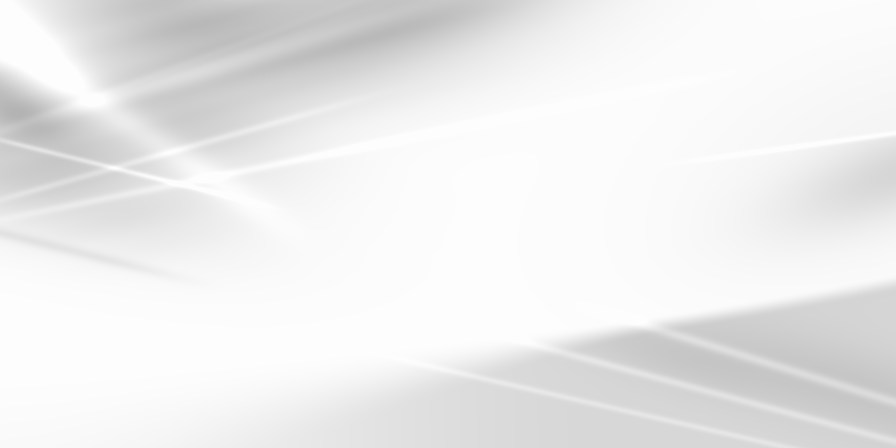
Give the GLSL for this background, as a WebGL 2 fragment shader.

```glsl
#version 300 es
precision highp float;

uniform vec2 u_resolution;
out vec4 outColor;

const float WHITE = 0.992;

vec2 rotate(vec2 p, float angle) {
    float c = cos(angle), s = sin(angle);
    return vec2(c * p.x + s * p.y, c * p.y - s * p.x);
}

// Soft elliptical spot, tilted by angle
float spot(vec2 p, vec2 center, vec2 radii, float angle) {
    vec2 q = rotate(p - center, angle) / radii;
    return exp(-dot(q, q));
}

// Thin line from a to b that fades towards b
float streak(vec2 p, vec2 a, vec2 b, float width) {
    vec2 axis = b - a;
    float len = length(axis);
    vec2 dir = axis / len;
    float along = dot(p - a, dir) / len;
    float across = dot(p - a, vec2(-dir.y, dir.x)) / width;
    float fade = smoothstep(-0.05, 0.15, along) * (1.0 - smoothstep(0.5, 1.0, along));
    return exp(-across * across) * fade;
}

vec2 hashGradient(vec2 cell) {
    float h = fract(sin(dot(cell, vec2(127.1, 311.7))) * 43758.5);
    return vec2(cos(h * 6.2832), sin(h * 6.2832));
}

float gradientNoise(vec2 p) {
    vec2 i = floor(p), f = fract(p);
    vec2 u = f * f * f * (f * (f * 6.0 - 15.0) + 10.0);
    vec2 e = vec2(0.0, 1.0);
    float low = mix(dot(hashGradient(i), f), dot(hashGradient(i + e.yx), f - e.yx), u.x);
    float high = mix(dot(hashGradient(i + e), f - e), dot(hashGradient(i + 1.0), f - 1.0), u.x);
    return mix(low, high, u.y);
}

// Grey clouds in the upper left, with brushed rays
float upperShade(vec2 p) {
    float shade = 0.25 * spot(p, vec2(0.88, 0.98), vec2(0.42, 0.13), 0.25);
    shade += 0.21 * spot(p, vec2(0.36, 0.98), vec2(0.27, 0.15), -0.2);
    shade += 0.20 * spot(p, vec2(0.0, 0.78), vec2(0.17, 0.06), -0.5);
    shade += 0.17 * spot(p, vec2(0.06, 0.62), vec2(0.42, 0.13), -0.25);
    shade += 0.10 * spot(p, vec2(0.36, 0.74), vec2(0.32, 0.10), -0.3);
    shade += 0.05 * spot(p, vec2(0.7, 0.8), vec2(0.6, 0.12), 0.2);
    float brushed = gradientNoise(rotate(p, 0.27) * vec2(1.2, 22.0));
    return shade * (1.0 + 0.16 * brushed);
}

// Wedge at the right, cut off above by a rising line
float rightShade(vec2 p) {
    float below = smoothstep(-0.006, 0.012, 0.63 + 0.135 * (p.x - 1.46) - p.y);
    float wedge = 0.12 * spot(p, vec2(2.02, 0.62), vec2(0.28, 0.09), 0.35) * below;
    return wedge + 0.035 * spot(p, vec2(2.0, 0.65), vec2(0.5, 0.25), 0.3);
}

// Grey sheet under the curved lower edge
float lowerShade(vec2 p) {
    float depth = 0.18 + 0.051 * p.x * p.x - p.y;
    float softness = mix(0.26, 0.035, smoothstep(0.2, 1.5, p.x));
    float sheet = mix(0.02, 0.15, smoothstep(0.0, 1.4, p.x));
    sheet += 0.07 * spot(p, vec2(1.95, 0.12), vec2(0.5, 0.09), -0.3);
    sheet += 0.04 * spot(p, vec2(1.5, 0.2), vec2(0.25, 0.06), -0.3);
    return sheet * smoothstep(-0.006, softness, depth);
}

// Bright beams and fine lines over the shading
float lightLines(vec2 p) {
    float light = 0.16 * spot(p, vec2(0.02, 0.92), vec2(0.22, 0.06), -0.6);
    light += 0.08 * streak(p, vec2(0.05, 0.88), vec2(0.75, 0.42), 0.035);
    light += 0.11 * streak(p, vec2(-0.05, 0.70), vec2(0.68, 0.52), 0.006);
    light += 0.07 * streak(p, vec2(-0.05, 0.54), vec2(0.95, 0.82), 0.008);
    light += 0.06 * streak(p, vec2(-0.05, 0.50), vec2(1.75, 0.86), 0.009);
    light -= 0.06 * streak(p, vec2(-0.08, 0.50), vec2(0.52, 0.35), 0.012);
    light += 0.05 * streak(p, vec2(2.15, 0.722), vec2(1.42, 0.624), 0.006);

    // Fan of rays rising to the top edge
    for (int i = 0; i < 4; i++) {
        float k = float(i);
        vec2 start = vec2(-0.1 + 0.14 * k, 0.67 + 0.04 * k);
        light += 0.035 * streak(p, start, start + vec2(1.1, 0.4 - 0.02 * k), 0.01 + 0.003 * k);
    }
    // Lines falling across the lower sheet
    for (int i = 0; i < 3; i++) {
        float k = float(i);
        vec2 start = vec2(0.88 + 0.23 * k, 0.2 + 0.052 * k);
        vec2 end = start + vec2(1.5, -0.34 - 0.06 * k);
        light += (0.06 + 0.015 * k) * streak(p, start, end, 0.007 + 0.002 * k);
    }
    return light;
}

void main() {
    vec2 p = gl_FragCoord.xy / u_resolution.y;
    float shade = upperShade(p) + rightShade(p) + lowerShade(p);
    float tone = WHITE - shade + lightLines(p);
    outColor = vec4(vec3(clamp(tone, 0.0, WHITE)), 1.0);
}
```
